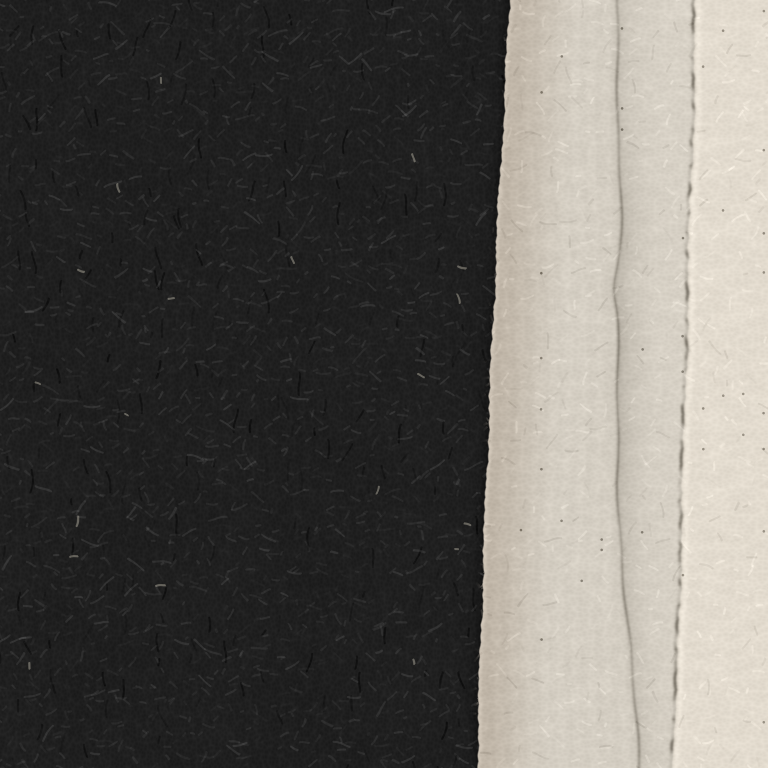
Reproduce this texture procedurally as a WebGL 1 fragment shader.

```glsl
precision highp float;
uniform vec2 u_resolution;

vec2 hash2(vec2 p) {
  return fract(sin(vec2(dot(p, vec2(127.1, 311.7)), dot(p, vec2(269.5, 183.3)))) * 43758.5);
}

// Distance to the nearest scattered cell point.
float cellular(vec2 p) {
  vec2 g = floor(p);
  float best = 2.0;
  for (int j = -1; j <= 1; j++) {
    for (int i = -1; i <= 1; i++) {
      vec2 id = g + vec2(float(i), float(j));
      best = min(best, length(id + hash2(id) - p));
    }
  }
  return best;
}

// One short strand per cell, with its own angle, length and strength.
float fibres(vec2 p, float scale, float lean, float spread, float rarity) {
  p = p * scale + 0.06 * sin(p.yx * scale * 4.0);
  vec2 g = floor(p);
  float width = 0.0005 * scale, blur = 1.3 * scale / u_resolution.y, sum = 0.0;
  for (int j = -1; j <= 1; j++) {
    for (int i = -1; i <= 1; i++) {
      vec2 id = g + vec2(float(i), float(j));
      vec2 shape = hash2(id + 17.3);
      float angle = lean + spread * (shape.x - 0.5);
      vec2 dir = vec2(cos(angle), sin(angle)) * (0.1 + 0.4 * shape.y);
      vec2 q = p - id - hash2(id);
      float along = clamp(dot(q, dir) / dot(dir, dir), -1.0, 1.0);
      float strength = smoothstep(rarity, 1.0, hash2(id + 5.7).x);
      sum += strength * (1.0 - smoothstep(width, width + blur, length(q - dir * along)));
    }
  }
  return sum;
}

// Horizontal positions of the three long edges at height y.
float coverEdge(float y) {
  return 0.621 + 0.026 * y + 0.017 * y * y + 0.0012 * sin(y * 31.0 + 1.0)
    + 0.003 * (cellular(vec2(y * 75.0, 2.5)) - 0.45);
}

float foldEdge(float y) {
  return 0.804 + 0.028 * smoothstep(0.38, -0.02, y) + 0.0012 * sin(y * 48.0)
    + 0.006 * exp(-pow((y - 0.73) / 0.05, 2.0)) - 0.004 * exp(-pow((y - 0.625) / 0.025, 2.0));
}

float tearEdge(float y) {
  return 0.879 + 0.028 * y + 0.0015 * sin(y * 22.0 + 2.0) - 0.005 * smoothstep(0.09, 0.0, y)
    + 0.004 * (cellular(vec2(y * 48.0, 7.5)) - 0.45);
}

vec3 darkCloth(vec2 p, float d) {
  float mottle = sin(p.x * 23.0 + 2.0 * sin(p.y * 17.0)) * sin(p.y * 19.0 + sin(p.x * 31.0));
  float tone = 0.122 + 0.004 * mottle;
  tone += 0.035 * (cellular(p * vec2(230.0, 180.0)) - 0.45);
  tone += 0.018 * (cellular(p * vec2(90.0, 40.0)) - 0.45);
  tone += 0.08 * fibres(p, 42.0, 0.1, 1.8, 0.45) + 0.06 * fibres(p + 3.1, 75.0, 0.0, 2.6, 0.4);
  tone -= 0.055 * fibres(p + 7.7, 34.0, 1.5, 0.9, 0.5);
  tone -= 0.05 * exp(d / 0.007);
  // Rare bright flecks.
  float fleck = fibres(p + 11.3, 70.0, 0.0, 5.0, 0.985);
  return mix(vec3(max(tone, 0.03)), vec3(0.72, 0.70, 0.64), min(fleck, 1.0));
}

vec3 palePaper(vec2 p, float d, float px) {
  float fold = p.x - foldEdge(p.y);
  float tear = p.x - tearEdge(p.y);
  float pastFold = smoothstep(-px, px, fold);
  float pastTear = smoothstep(-px, px, tear);

  // Left strip, warmer and darker toward its torn border.
  vec3 left = mix(vec3(0.75, 0.71, 0.655), vec3(0.835, 0.81, 0.765), smoothstep(0.0, 0.10, d));
  left += 0.05 * exp(-pow((d - 0.002) / 0.003, 2.0));
  left -= 0.045 * exp(min(fold, 0.0) / 0.006);

  // Valley beyond the fold, deepest at mid height.
  float depth = 0.07 + 0.07 * exp(-pow((p.y - 0.53) / 0.25, 2.0));
  vec3 valley = vec3(0.85, 0.825, 0.78) - depth * exp(-max(fold, 0.0) / 0.022);

  vec3 col = mix(left, valley, pastFold);
  col = mix(col, vec3(0.89, 0.86, 0.81), pastTear);
  col -= 0.17 * exp(-pow(fold / 0.0024, 2.0)) * (0.8 + 0.2 * sin(p.y * 37.0));

  // Broken shadow and raised nap along the tear.
  float gaps = smoothstep(0.25, 0.65, cellular(vec2(p.y * 37.0, 4.5)));
  col -= (0.07 + 0.25 * gaps) * exp(-pow((tear + 0.002) / 0.0027, 2.0));
  col += 0.04 * exp(-pow((tear - 0.005) / 0.004, 2.0));

  // Grain, soft weave, stray hairs and specks.
  col += 0.045 * (cellular(p * vec2(150.0, 210.0)) - 0.45);
  col += 0.03 * (cellular(p * vec2(28.0, 60.0)) - 0.45);
  col += 0.006 * sin(p.x * 310.0 + 2.0 * sin(p.y * 9.0)) * (1.0 - pastFold);
  col += 0.05 * fibres(p + 2.2, 60.0, 0.2, 2.5, 0.5);
  col -= 0.06 * fibres(p + 4.6, 48.0, 0.4, 3.0, 0.6);
  vec2 speckCell = hash2(floor(p * 38.0));
  float speck = length(fract(p * 38.0) - 0.2 - 0.6 * speckCell) / 38.0;
  col -= 0.3 * step(0.95, speckCell.x) * (1.0 - smoothstep(0.0008, 0.0012 + px, speck));
  return col;
}

void main() {
  vec2 p = gl_FragCoord.xy / u_resolution;
  float px = 1.0 / u_resolution.x;
  float d = p.x - coverEdge(p.y);
  // Loose threads fray the cover border.
  float fray = 0.5 * fibres(p + 9.4, 85.0, 1.2, 2.4, 0.3) * exp(-abs(d) / 0.003);
  float cover = max(smoothstep(-px, px, d), min(fray, 1.0));
  gl_FragColor = vec4(mix(darkCloth(p, min(d, 0.0)), palePaper(p, max(d, 0.0), px), cover), 1.0);
}
```
